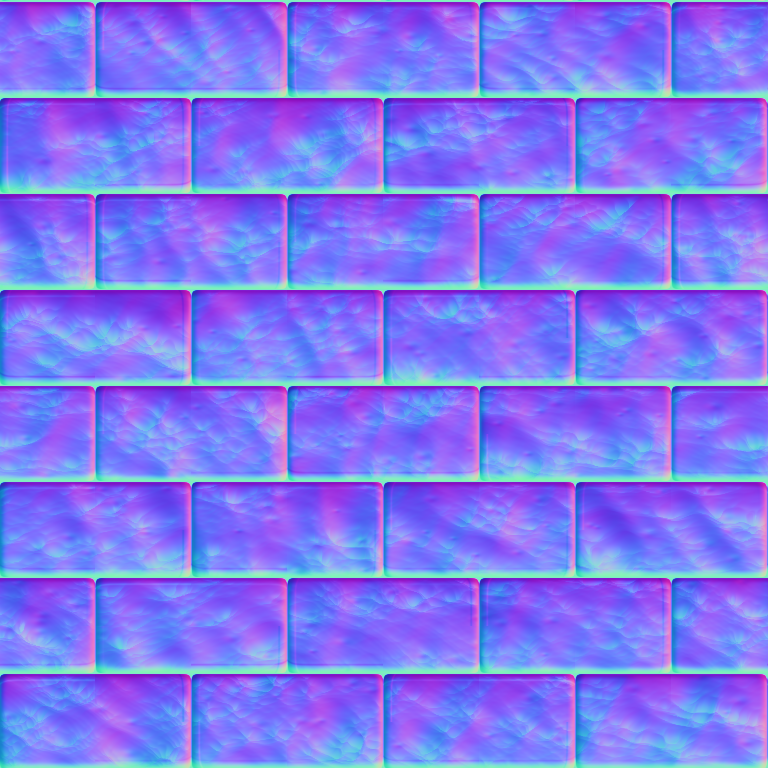
Reproduce this texture map procedurally as a Shadertoy shader.

```glsl
const vec2  BRICKS        = vec2(4.0, 8.0);       // repeats across and down
const vec2  ORIGIN        = vec2(-0.001, -0.002); // shift of the joint lattice
const float CORNER        = 0.006;  // corner rounding
const float SEAM          = 0.0016; // half width of the joint line
const float SEAM_SLOPE    = 1.5;    // tilt along the horizontal joints
const float POCKET_SLOPE  = 1.8;    // tilt in the gaps left by round corners
const vec3  BEVEL_SLOPE   = vec3(1.05, 1.25, 1.7);      // sides, top, bottom
const vec3  BEVEL_WIDTH   = vec3(0.0055, 0.0045, 0.006);
const vec3  SHOULDER      = vec3(0.42, 0.55, 0.45);     // broad falloff
const vec3  SHOULDER_SIZE = vec3(0.011, 0.021, 0.012);
const float LIP           = 0.35;   // fine ridge just inside the bevel
const float FACE_TILT     = 0.10;   // crown of the face, top to bottom
const float FACE_BIAS     = -0.06;
const int   WAVES         = 21;
const float WAVE_START    = 42.0;
const float WAVE_GROWTH   = 1.18;
const float WAVE_SLOPE    = 0.15;
const float WAVE_DECAY    = 0.925;
const float WARP          = 0.022;
const float PIT_GRID      = 38.0;
const float PIT_SHARE     = 0.22;
const float PIT_SLOPE     = 0.40;
const float TAU           = 6.28318;

vec2 hash2(vec2 p) {
    vec3 q = fract(p.xyx * vec3(0.1031, 0.1030, 0.0973));
    q += dot(q, q.yzx + 33.33);
    return fract((q.xx + q.yz) * q.zy);
}

// Slope of layered sines: broad dents first, then near-horizontal streaks
vec2 waveSlope(vec2 p, vec2 id) {
    vec2 slope = vec2(0.0);
    float freq = WAVE_START, amp = WAVE_SLOPE;
    for (int i = 0; i < WAVES; i++) {
        float layer = float(i);
        vec2 rnd = hash2(id * 17.3 + layer * vec2(5.7, 3.1) + 2.0);
        float streak = smoothstep(5.0, 13.0, layer);
        float angle = mix(TAU * rnd.x, 1.65 + 1.5 * (rnd.x - 0.5), streak);
        vec2 dir = vec2(cos(angle), sin(angle));
        float patchy = mix(1.0, clamp(0.7 + 3.0 * slope.y, 0.25, 1.6), streak);
        slope += amp * patchy * dir
               * cos(freq * dot(dir, p + WARP * slope) + TAU * rnd.y);
        freq *= WAVE_GROWTH;
        amp *= WAVE_DECAY;
    }
    return slope;
}

// Slope of small elongated pits scattered over a cellular grid
vec2 pitSlope(vec2 p, vec2 id) {
    vec2 g = p * PIT_GRID, cell = floor(g), slope = vec2(0.0);
    for (int y = -1; y <= 1; y++)
    for (int x = -1; x <= 1; x++) {
        vec2 c = cell + vec2(x, y);
        vec2 seed = c + id * 31.0 + 100.0;
        vec2 trait = hash2(seed + 57.0);
        float radius = mix(0.08, 0.2, trait.y);
        vec2 v = (g - c - hash2(seed)) * vec2(0.5, 1.0) / radius;
        slope += step(trait.x, PIT_SHARE) * vec2(-v.x, v.y) * exp(-dot(v, v));
    }
    return PIT_SLOPE * slope;
}

// Steep bevel, soft shoulder and fine lip at a distance from the edge
float edgeSlope(float d, float steep, float width, float soft, float size, float lip) {
    float bevel = d / width;
    float ridge = (d - 1.9 * width) / 0.0014;
    return steep * exp(-bevel * bevel) + soft * exp(-d / size)
         - lip * exp(-ridge * ridge);
}

void mainImage(out vec4 fragColor, in vec2 fragCoord) {
    // Running bond with wrapped brick numbers
    vec2 grid = (fragCoord / iResolution.xy - ORIGIN) * BRICKS;
    float row = floor(grid.y);
    grid.x += 0.5 * mod(row, 2.0);
    vec2 id = mod(vec2(floor(grid.x), row), BRICKS);
    vec2 p = (fract(grid) - 0.5) / BRICKS;
    vec2 halfSize = 0.5 / BRICKS;

    // Distances to the sides, drawn in around the corners
    vec2 gap = halfSize - abs(p);
    vec2 d = gap - CORNER * exp(-gap.yx / CORNER);
    float pocket = 1.0 - smoothstep(-0.5 * CORNER, 0.0, min(d.x, d.y));
    d = max(d, 0.0);

    // Worn face
    vec2 waves = waveSlope(p, id);
    vec2 slope = waves + pitSlope(p, id);
    slope.y += FACE_BIAS - FACE_TILT * p.y / halfSize.y;
    vec2 seamFade = smoothstep(vec2(0.0), max(vec2(SEAM), 1.0 / iResolution.xy), gap);
    slope *= seamFade.x * smoothstep(0.0, 0.006, min(d.x, d.y) + 0.001);

    // Edges, uneven from brick to brick and along each side
    vec2 side = step(0.0, p);
    vec2 wear = hash2(id * 3.0 + side * 11.0 + 7.0);
    vec2 soft = mix(vec2(0.6), vec2(1.35), wear) * (1.0 + 0.8 * waves.yx);
    vec2 lip = LIP * smoothstep(0.3, 1.0, wear.yx);
    vec4 top = vec4(BEVEL_SLOPE.y, BEVEL_WIDTH.y, SHOULDER.y, SHOULDER_SIZE.y);
    vec4 bottom = vec4(BEVEL_SLOPE.z, BEVEL_WIDTH.z, SHOULDER.z, SHOULDER_SIZE.z);
    vec4 e = mix(bottom, top, side.y);
    vec2 edge = vec2(
        edgeSlope(d.x, BEVEL_SLOPE.x, BEVEL_WIDTH.x, SHOULDER.x * soft.x, SHOULDER_SIZE.x, lip.x),
        edgeSlope(d.y, e.x, e.y, e.z * soft.y, e.w, lip.y));
    slope += edge * clamp(p / 0.02, -1.0, 1.0) * vec2(1.0, -1.0);

    // Joints
    slope = mix(slope, vec2(0.0, POCKET_SLOPE), pocket);
    slope.x *= seamFade.x * seamFade.y;
    slope.y = mix(SEAM_SLOPE, slope.y, seamFade.y);

    vec3 normal = normalize(vec3(slope, 1.0));
    fragColor = vec4(0.5 + 0.5 * normal, 1.0);
}
```
